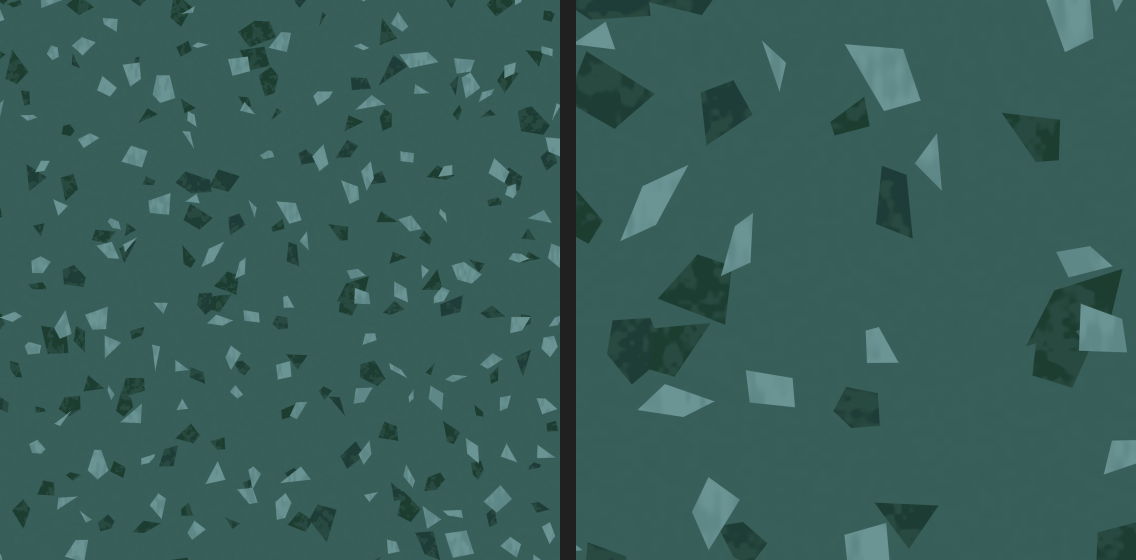
Left: the whole. Right: its middle third, enlarged.
Write a WebGL 1 fragment shader that draws this texture.

```glsl
precision highp float;
// Terrazzo: angular pale and dark chips scattered over a flat teal ground.

uniform vec2 u_resolution;

const float TAU = 6.28319;
const float CELLS = 11.0;

const vec3 GROUND = vec3(0.22, 0.37, 0.35);
const vec3 PALE_LIGHT = vec3(0.42, 0.58, 0.58);
const vec3 PALE_MID = vec3(0.37, 0.53, 0.53);
const vec3 DARK_GREEN = vec3(0.11, 0.24, 0.19);
const vec3 DARK_TEAL = vec3(0.12, 0.24, 0.22);
const vec3 DARK_SOFT = vec3(0.16, 0.29, 0.25);

float hash(vec2 p) {
  return fract(sin(dot(p, vec2(127.1, 311.7))) * 43758.5);
}

float valueNoise(vec2 p) {
  vec2 cell = floor(p);
  vec2 f = fract(p);
  f = f * f * (3.0 - 2.0 * f);
  float low = mix(hash(cell), hash(cell + vec2(1.0, 0.0)), f.x);
  float high = mix(hash(cell + vec2(0.0, 1.0)), hash(cell + vec2(1.0)), f.x);
  return mix(low, high, f.y);
}

vec2 rotate(vec2 p, float angle) {
  float c = cos(angle);
  float s = sin(angle);
  return vec2(c * p.x - s * p.y, s * p.x + c * p.y);
}

// Corner of an irregular polygon, on a squashed and jittered circle.
vec2 chipCorner(float index, float corners, float aspect, vec2 id) {
  float i = mod(index, corners);
  float turn = i + 0.65 * (hash(id + 3.1 * i + 0.7) - 0.5);
  float angle = TAU * turn / corners;
  float radius = mix(0.72, 1.0, hash(id + 5.3 * i + 1.9));
  return radius * vec2(cos(angle), aspect * sin(angle));
}

// Signed distance to a chip of three to five corners.
float chipDistance(vec2 p, float aspect, vec2 id) {
  float pick = hash(id + 8.8);
  float corners = 3.0 + step(0.25, pick) + step(0.8, pick);
  float nearest = 100.0;
  float side = 1.0;
  vec2 a = chipCorner(0.0, corners, aspect, id);
  for (int i = 1; i <= 5; i++) {
    if (float(i) > corners) break;
    vec2 b = chipCorner(float(i), corners, aspect, id);
    vec2 edge = b - a;
    vec2 w = p - a;
    vec2 gap = w - edge * clamp(dot(w, edge) / dot(edge, edge), 0.0, 1.0);
    nearest = min(nearest, dot(gap, gap));
    bvec3 crossing = bvec3(p.y >= a.y, p.y < b.y, edge.x * w.y > edge.y * w.x);
    if (all(crossing) || all(not(crossing))) side = -side;
    a = b;
  }
  return side * sqrt(nearest);
}

// One jittered chip per cell; returns distance in canvas units and a chip tone.
vec2 chipLayer(vec2 uv, float seed, float slimmest) {
  vec2 p = uv * CELLS + seed * 0.37;
  vec2 home = floor(p);
  vec2 result = vec2(1.0, 0.0);
  for (int y = -1; y <= 1; y++) {
    for (int x = -1; x <= 1; x++) {
      vec2 cell = home + vec2(float(x), float(y));
      vec2 id = cell + seed;
      vec2 jitter = vec2(hash(id + 0.3), hash(id + 17.6));
      vec2 local = p - cell - mix(vec2(0.1), vec2(0.9), jitter);
      float size = mix(0.16, 0.36, hash(id + 29.4));
      size += 0.2 * pow(hash(id + 41.2), 12.0);
      if (dot(local, local) > size * size * 1.3) continue;
      float aspect = mix(slimmest, 0.95, hash(id + 53.9));
      vec2 q = rotate(local, TAU * hash(id + 67.5)) / size;
      float d = chipDistance(q, aspect, id) * size / CELLS;
      if (d < result.x) result = vec2(d, hash(id + 71.3));
    }
  }
  return result;
}

float coverage(float d, float pixel) {
  return 1.0 - smoothstep(-0.7 * pixel, 0.7 * pixel, d);
}

vec3 paleStone(vec2 uv, float tone) {
  float streaks = valueNoise(uv * vec2(230.0, 70.0));
  float clouds = valueNoise(uv * 90.0 + 20.0);
  float shade = 0.4 * streaks + 0.35 * clouds + 0.25 * tone;
  return mix(PALE_MID, PALE_LIGHT, smoothstep(0.3, 0.62, shade));
}

vec3 darkStone(vec2 uv, float tone) {
  float mottle = 0.6 * valueNoise(uv * 110.0) + 0.4 * valueNoise(uv * 240.0 + 9.0);
  vec3 base = mix(DARK_GREEN, DARK_TEAL, smoothstep(0.45, 0.75, tone));
  return mix(base, DARK_SOFT, smoothstep(0.45, 0.65, mottle));
}

void main() {
  vec2 uv = gl_FragCoord.xy / u_resolution.y;
  float pixel = 1.0 / u_resolution.y;

  vec2 dark = chipLayer(uv, 13.0, 0.5);
  vec2 pale = chipLayer(uv, 88.0, 0.32);

  // Pale chips lie over the dark ones.
  vec3 color = GROUND + 0.008 * (valueNoise(uv * 200.0) - 0.5);
  color = mix(color, darkStone(uv, dark.y), coverage(dark.x, pixel));
  color = mix(color, paleStone(uv, pale.y), coverage(pale.x, pixel));
  gl_FragColor = vec4(color, 1.0);
}
```
